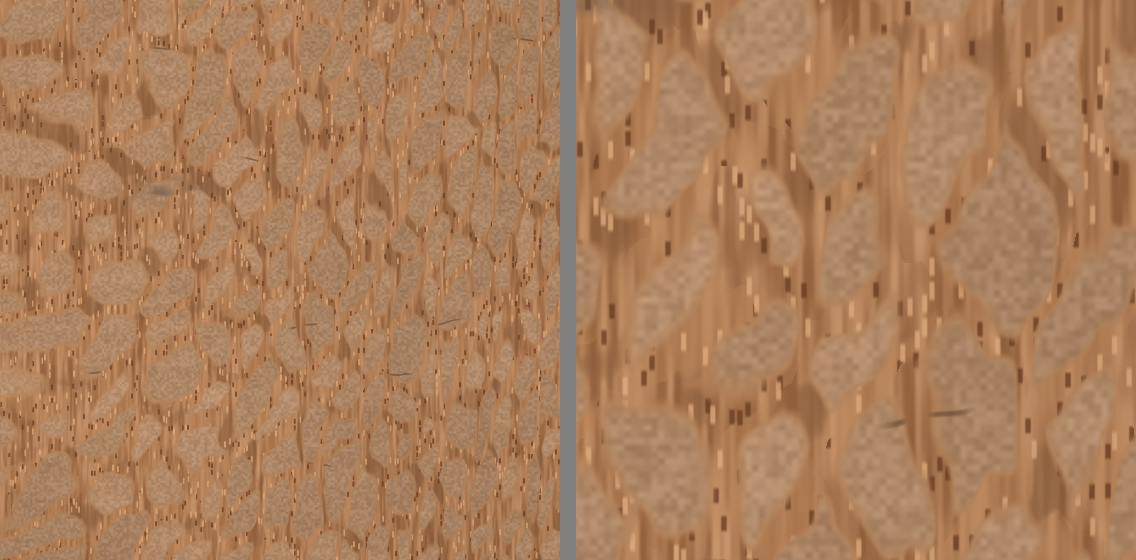
Left: the whole. Right: its middle third, enlarged.
Write a three.js fragment shader that draws this texture.

```glsl
// Quarter-sawn lacewood: pale ray flakes in a mesh of orange-brown fibres.
varying vec2 vUv;

const float LEAN = 0.35; // upward tilt of the flakes per column

float hash(vec2 p) {
  vec3 q = fract(p.xyx * vec3(0.1031, 0.1030, 0.0973));
  q += dot(q, q.yzx + 33.33);
  return fract((q.x + q.y) * q.z);
}

float noise(vec2 p) {
  vec2 i = floor(p), f = fract(p);
  f = f * f * (3.0 - 2.0 * f);
  return mix(mix(hash(i), hash(i + vec2(1.0, 0.0)), f.x),
             mix(hash(i + vec2(0.0, 1.0)), hash(i + 1.0), f.x), f.y);
}

vec2 noise2(vec2 p) {
  return vec2(noise(p), noise(p + 47.3)) - 0.5;
}

// Jittered seed of a lattice cell, with every other column shifted
vec2 seed(vec2 cell) {
  vec2 jitter = vec2(hash(cell + 11.7), hash(cell + 73.1));
  return cell + 0.14 + 0.72 * jitter + vec2(0.0, 0.5 * mod(cell.x, 2.0) - 0.25);
}

// Rounded cell pattern: x = border distance, y = border slant, z = cell value
vec3 flakeCells(vec2 p) {
  vec2 base = floor(p), nearest = vec2(9.0), id = base;
  for (int j = -2; j <= 2; j++)
    for (int i = -2; i <= 2; i++) {
      vec2 cell = base + vec2(float(i), float(j));
      vec2 r = seed(cell) - p;
      if (dot(r, r) < dot(nearest, nearest)) { nearest = r; id = cell; }
    }
  float total = 0.00001, slant = 0.0;
  for (int j = -2; j <= 2; j++)
    for (int i = -2; i <= 2; i++) {
      vec2 r = seed(id + vec2(float(i), float(j))) - p;
      vec2 side = r - nearest;
      if (dot(side, side) < 0.0001) continue;
      vec2 n = normalize(side);
      float weight = exp(-18.0 * dot(0.5 * (r + nearest), n));
      vec2 g = normalize(vec2(n.x - LEAN * n.y, n.y));
      slant += weight * 2.0 * g.x * g.y;
      total += weight;
    }
  return vec3(-log(total) / 18.0, slant / total, hash(id + 5.3));
}

// Short upright pores; chance is the share of slots that hold one
float dashes(vec2 uv, vec2 grid, float chance) {
  vec2 p = uv * grid;
  p.y += 9.0 * hash(vec2(floor(p.x), 3.0));
  vec2 f = abs(fract(p) - 0.5);
  float shape = smoothstep(0.5, 0.2, f.x) * smoothstep(0.5, 0.25, f.y);
  return shape * step(hash(floor(p) + 19.0), chance);
}

// Sparse hairline checks, nearly level
float cracks(vec2 uv) {
  vec2 p = uv * 8.0, cell = floor(p);
  vec2 f = fract(p) - 0.3 - 0.4 * vec2(hash(cell + 2.0), hash(cell + 8.0));
  f.y -= f.x * (hash(cell + 4.0) - 0.35) + 0.04 * noise2(p * 6.0).x;
  float line = smoothstep(0.022, 0.004, abs(f.y)) * smoothstep(0.27, 0.12, abs(f.x));
  return line * step(hash(cell + 31.0), 0.2);
}

void main() {
  vec2 uv = vUv;

  // Columns narrow towards the right
  vec2 p = vec2(uv.x * (5.5 + 10.5 * uv.x), uv.y * 10.5 + 20.0);
  p += 0.55 * noise2(p * 0.9) + 0.16 * noise2(p * 4.0);
  p.y -= LEAN * p.x;
  vec3 cell = flakeCells(p);
  float slant = cell.y;
  float gap = 0.055 + 0.12 * cell.z + 0.07 * (noise(uv * 7.0) - 0.5);
  float inside = cell.x - gap + 0.03 * (noise(uv * vec2(150.0, 70.0)) - 0.5);
  float flake = smoothstep(-0.035, 0.04, inside);

  // Fibres between flakes, shaded by the direction of the gap
  float fibre = 0.55 * noise(uv * vec2(180.0, 9.0)) + 0.45 * noise(uv * vec2(300.0, 32.0));
  vec3 mesh = mix(vec3(0.56, 0.37, 0.23), vec3(0.77, 0.57, 0.41), smoothstep(0.1, 0.9, fibre));
  mesh = mix(mesh, vec3(0.53, 0.36, 0.235), 0.6 * smoothstep(0.2, 0.9, slant));
  mesh = mix(mesh, vec3(0.73, 0.52, 0.35), 0.5 * smoothstep(0.2, 0.9, -slant));
  float darkPore = dashes(uv, vec2(210.0, 85.0), 0.05 + 0.07 * smoothstep(0.1, 0.8, -slant));
  float palePore = dashes(uv + 0.37, vec2(230.0, 70.0), 0.08);
  mesh = mix(mesh, vec3(0.40, 0.23, 0.13), 0.75 * darkPore);
  mesh = mix(mesh, vec3(0.87, 0.67, 0.49), 0.75 * palePore);

  // Flakes: fine speckle, faint level bands and a warm rim
  vec3 ray = mix(vec3(0.655, 0.505, 0.38), vec3(0.71, 0.55, 0.42), cell.z);
  ray += 0.10 * (noise(uv * 250.0) - 0.5) + 0.035 * (noise(uv * vec2(9.0, 48.0)) - 0.5);
  ray = mix(vec3(0.70, 0.51, 0.35), ray, smoothstep(-0.02, 0.10, inside));
  ray = mix(ray, vec3(0.41, 0.29, 0.20), 0.65 * cracks(uv));

  // Grey knot and broad tone drift
  vec3 wood = mix(mesh, ray, flake);
  vec2 k = (uv - vec2(0.29, 0.66)) / vec2(0.07, 0.022);
  float knot = exp(-dot(k, k)) * noise(uv * vec2(35.0, 110.0));
  wood = mix(wood, vec3(0.43, 0.34, 0.27), 0.8 * knot);
  wood *= 0.97 + 0.06 * noise(uv * 3.0) - 0.025 * smoothstep(0.5, 1.0, uv.x);
  gl_FragColor = vec4(wood, 1.0);
}
```
